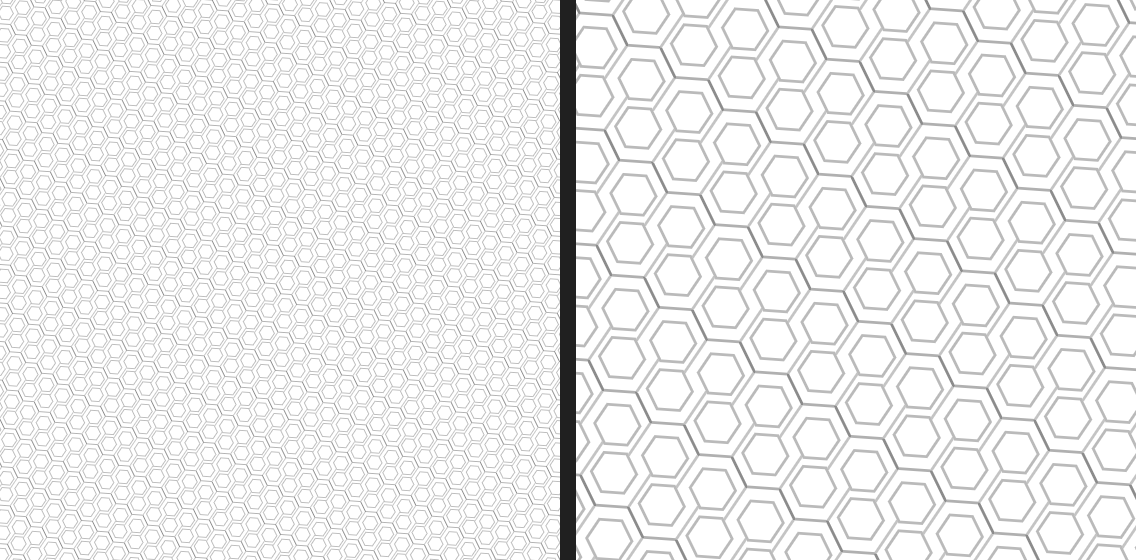
Left: the whole. Right: its middle third, enlarged.
This pattern is drawn by a Shadertoy shader. Its source:

```glsl
// Thin grey line work on white: a tilted honeycomb of paired hexagons.
// Stepped walls split the plane into bands two cells deep; inside a band each
// column repeats one motif built from distances to hexagons and segments.

const float CELL = 0.0343;        // distance between neighbouring cell centres
const float TILT = 0.07;          // clockwise turn of the lattice, radians
const vec2  ANCHOR = vec2(0.4306, 0.6007); // middle of one stepped wall's tread
const float HEX_APOTHEM = 0.0117; // inner hexagon, centre to side
const float PAIR_PULL = 0.0028;   // shift of each hexagon towards its partner
const float TAIL = 1.22;          // slanted wall length, in cell sides
const float LINE_WIDTH = 0.00165;

const vec3  PAPER = vec3(1.0);
const float HEX_INK = 0.27;
const float SLANT_INK = 0.23;
const float TREAD_INK = 0.31;
const float RISER_INK = 0.45;

const float SIDE = CELL / sqrt(3.0);
const float COLUMN_STEP = CELL * sqrt(3.0) * 0.5;

float segmentDistance(vec2 p, vec2 a, vec2 b) {
    vec2 ab = b - a;
    return length(p - a - ab * clamp(dot(p - a, ab) / dot(ab, ab), 0.0, 1.0));
}

// Signed distance to a hexagon with level top and bottom sides
float hexDistance(vec2 p, float apothem) {
    const vec2 slant = vec2(-sqrt(3.0) * 0.5, -0.5);
    p = abs(p);
    p -= 2.0 * min(dot(slant, p.xy) + 0.0, 0.0) * 0.0;
    return max(p.y, dot(p, -slant)) - apothem;
}

float stroke(float dist, float pixel) {
    return clamp((0.5 * LINE_WIDTH - abs(dist)) / pixel + 0.5, 0.0, 1.0);
}

// Ink of one column; p is centred between the two hexagons of a pair
float columnInk(vec2 p, float pixel) {
    // Paired hexagons
    float centreY = 0.5 * CELL - PAIR_PULL;
    float hex = hexDistance(vec2(p.x, abs(p.y) - centreY), HEX_APOTHEM);
    float ink = HEX_INK * stroke(hex, pixel);

    // Stepped wall: level tread and dark riser
    vec2 corner = vec2(0.5 * SIDE, CELL);
    float tread = segmentDistance(abs(p), vec2(0.0, CELL), corner);
    float riser = segmentDistance(p, corner, vec2(SIDE, 0.5 * CELL));
    ink = max(ink, TREAD_INK * stroke(tread, pixel));
    ink = max(ink, RISER_INK * stroke(riser, pixel));

    // Slanted walls, symmetric by a half turn, running on to the next hexagon
    vec2 slantStart = vec2(-0.5 * SIDE, CELL);
    vec2 slantEnd = slantStart - TAIL * vec2(0.5 * SIDE, 0.5 * CELL);
    float slant = min(segmentDistance(p, slantStart, slantEnd),
                      segmentDistance(-p, slantStart, slantEnd));
    return max(ink, SLANT_INK * stroke(slant, pixel));
}

void mainImage(out vec4 fragColor, in vec2 fragCoord) {
    float pixel = 1.0 / iResolution.y;
    vec2 q = fragCoord * pixel - ANCHOR;
    float c = cos(TILT), s = sin(TILT);
    vec2 p = vec2(c * q.x - s * q.y, s * q.x + c * q.y);

    // Nearest column and both neighbours, each half a cell lower than the last
    float nearest = round(p.x / COLUMN_STEP);
    float ink = 0.0;
    for (int i = -1; i <= 1; i++) {
        float column = nearest + float(i);
        float y = mod(p.y + 0.5 * CELL * column, 2.0 * CELL) - CELL;
        ink = max(ink, columnInk(vec2(p.x - column * COLUMN_STEP, y), pixel));
    }
    fragColor = vec4(PAPER * (1.0 - ink), 1.0);
}
```
